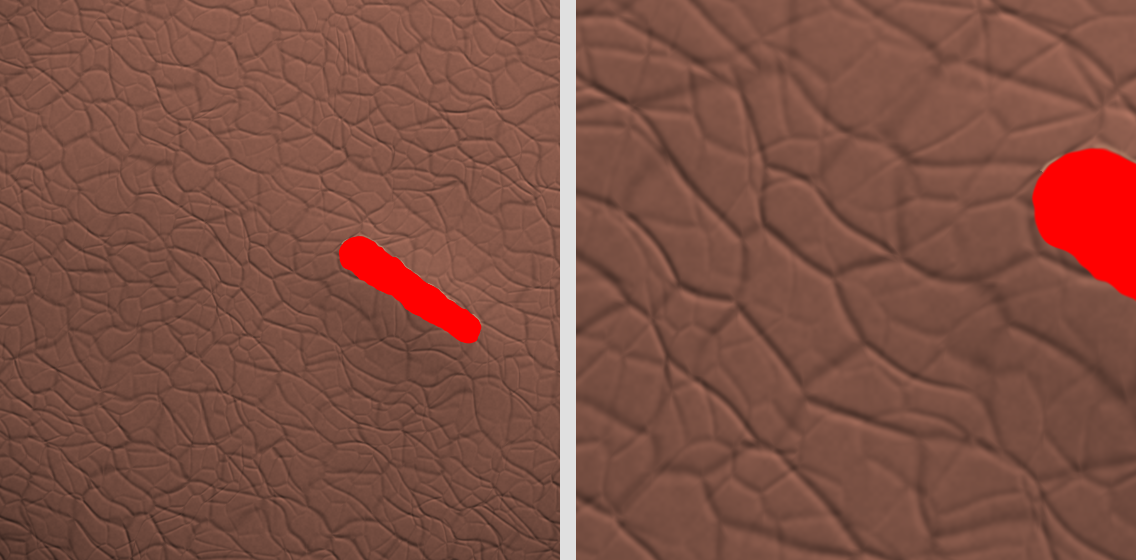
Left, the full canvas; right, a detail of the centre.
A three.js fragment shader for this texture:

```glsl
// Brown grained leather with a gentle fold and a flat red patch lying along it.
// Two warped Voronoi nets form a crease height field, lit by its slope toward
// the light; broad tone, fold shading and fine grain are added on top.

varying vec2 vUv;

const vec3  LEATHER_TINT  = vec3(1.0, 0.66, 0.55);
const vec3  PATCH_RED     = vec3(1.0, 0.005, 0.005);
const vec3  RIM_COLOR     = vec3(0.80, 0.60, 0.48);
const float BASE_TONE     = 0.488;
const vec2  TONE_SLOPE    = vec2(0.05, 0.125);
const vec2  LIGHT_DIR     = vec2(0.42, 0.91);
const float LIGHT_STEP    = 0.0018;
const float RELIEF        = 0.125;
const float CREASE_SHADE  = 0.045;
const float GRAIN         = 0.045;
const vec2  CREASE_AXIS   = vec2(0.819, -0.574);
const vec2  COARSE_CELLS  = vec2(12.5, 19.0);
const vec2  FINE_CELLS    = vec2(24.0, 29.0);
const float COARSE_WIDTH  = 0.0042;
const float FINE_WIDTH    = 0.0032;
const float FINE_DEPTH    = 0.55;
const vec2  PATCH_START   = vec2(0.638, 0.546);
const vec2  PATCH_END     = vec2(0.834, 0.415);
const vec2  PATCH_RADII   = vec2(0.033, 0.026);
const float EDGE_SOFTNESS = 0.001;

float hash1(vec2 p) {
  vec3 q = fract(p.xyx * 0.1031);
  q += dot(q, q.yzx + 33.33);
  return fract((q.x + q.y) * q.z);
}

vec2 hash2(vec2 p) {
  vec3 q = fract(p.xyx * vec3(0.1031, 0.1030, 0.0973));
  q += dot(q, q.yzx + 33.33);
  return fract((q.xx + q.yz) * q.zy);
}

float noise(vec2 p) {
  vec2 i = floor(p), f = fract(p);
  f = f * f * (3.0 - 2.0 * f);
  return mix(mix(hash1(i), hash1(i + vec2(1.0, 0.0)), f.x),
             mix(hash1(i + vec2(0.0, 1.0)), hash1(i + 1.0), f.x), f.y);
}

// Distance to the nearest Voronoi border, in cell units
float borderDistance(vec2 p) {
  vec2 cell = floor(p), f = fract(p);
  vec2 nearestCell = vec2(0.0), nearest = vec2(8.0);
  for (int y = -1; y <= 1; y++)
  for (int x = -1; x <= 1; x++) {
    vec2 g = vec2(float(x), float(y));
    vec2 r = g + 0.05 + 0.9 * hash2(cell + g) - f;
    if (dot(r, r) < dot(nearest, nearest)) { nearest = r; nearestCell = g; }
  }
  float d = 8.0;
  for (int y = -2; y <= 2; y++)
  for (int x = -2; x <= 2; x++) {
    vec2 g = nearestCell + vec2(float(x), float(y));
    vec2 r = g + 0.05 + 0.9 * hash2(cell + g) - f;
    vec2 gap = r - nearest;
    if (dot(gap, gap) > 0.0001) d = min(d, dot(0.5 * (nearest + r), normalize(gap)));
  }
  return d;
}

float groove(float d, float width) {
  return exp(-d * d / (width * width));
}

// Surface height: creases below zero, softly puffed cells above
float leatherHeight(vec2 p) {
  vec2 warp = vec2(noise(p * 22.0), noise(p * 22.0 + 71.0)) - 0.5;
  vec2 wander = vec2(noise(p * 6.0 + 13.0), noise(p * 6.0 + 47.0)) - 0.5;
  vec2 w = p + 0.022 * warp + 0.05 * wander;
  vec2 q = vec2(dot(w, CREASE_AXIS), dot(w, vec2(-CREASE_AXIS.y, CREASE_AXIS.x)));
  float coarse = borderDistance(q * COARSE_CELLS + 40.0) / 15.5;
  float fine = borderDistance(q.yx * FINE_CELLS + 90.0) / 26.5;
  float coarseDepth = 0.55 + 0.6 * noise(p * 14.0 + 5.0);
  float fineDepth = FINE_DEPTH * (0.35 + 1.1 * noise(p * 18.0 + 29.0));
  float puff = 0.35 * (1.0 - exp(-coarse / 0.012));
  return puff - coarseDepth * groove(coarse, COARSE_WIDTH)
              - fineDepth * groove(fine, FINE_WIDTH);
}

// Broad light: overall slope, dim corners, bright and dark sides of the fold
float broadTone(vec2 p) {
  vec2 axis = normalize(PATCH_END - PATCH_START);
  vec2 rel = p - 0.5 * (PATCH_START + PATCH_END);
  float along = dot(rel, axis) / 0.2;
  float across = dot(rel, vec2(-axis.y, axis.x));
  float fold = 0.07 * groove(across - 0.05, 0.08) - 0.05 * groove(across + 0.08, 0.07);
  float corners = smoothstep(0.48, 0.75, length(p - 0.5));
  return BASE_TONE + dot(p - 0.5, TONE_SLOPE) + fold * exp(-along * along)
       - 0.06 * corners + 0.03 * (noise(p * 4.0 + 3.0) - 0.5);
}

// Signed distance to the tapered patch with an uneven outline
float patchDistance(vec2 p) {
  vec2 span = PATCH_END - PATCH_START;
  float t = clamp(dot(p - PATCH_START, span) / dot(span, span), 0.0, 1.0);
  float wobble = 0.009 * (noise(p * 34.0) - 0.5) + 0.003 * (noise(p * 120.0) - 0.5);
  return length(p - PATCH_START - t * span) - mix(PATCH_RADII.x, PATCH_RADII.y, t) + wobble;
}

void main() {
  vec2 p = vUv;
  float ahead = leatherHeight(p + LIGHT_DIR * LIGHT_STEP);
  float behind = leatherHeight(p - LIGHT_DIR * LIGHT_STEP);
  float grain = 0.6 * noise(p * 170.0) + 0.4 * noise(p * 330.0 + 17.0) - 0.5;
  float tone = broadTone(p) + RELIEF * (behind - ahead)
             + CREASE_SHADE * min(0.5 * (ahead + behind), 0.0) + GRAIN * grain;
  vec3 color = tone * LEATHER_TINT;

  // Patch with a thin broken pale rim on its upper side
  float d = patchDistance(p);
  float upper = step(0.0, dot(p - PATCH_START, vec2(0.56, 0.83)));
  float rim = upper * groove(d - 0.001, 0.0015) * smoothstep(0.35, 0.65, noise(p * 90.0));
  color = mix(color, RIM_COLOR, 0.7 * rim);
  color = mix(PATCH_RED, color, smoothstep(-EDGE_SOFTNESS, EDGE_SOFTNESS, d));
  gl_FragColor = vec4(color, 1.0);
}
```
